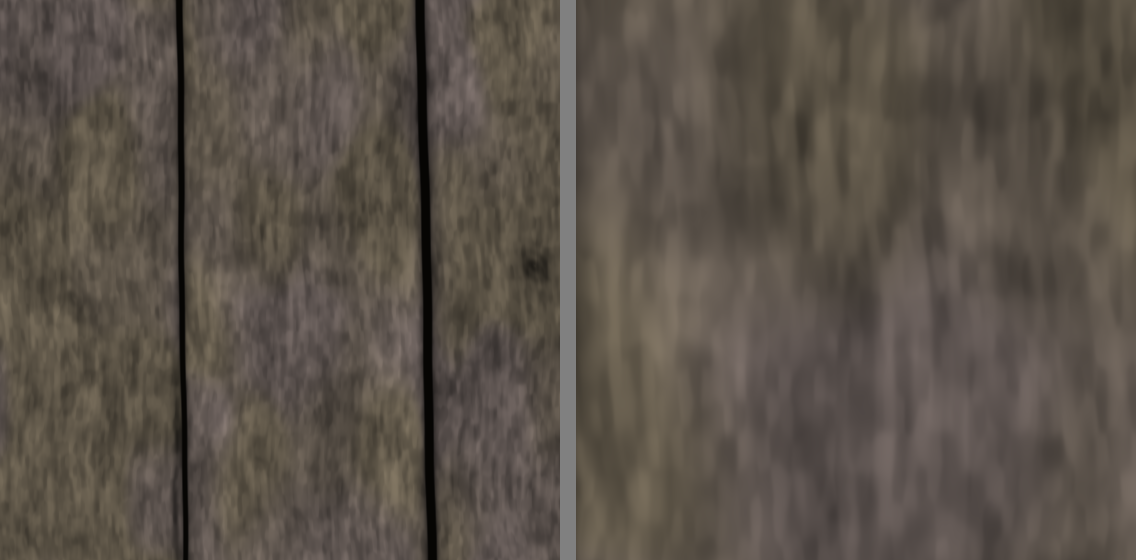
Left, the full canvas; right, a detail of the centre.
Give the GLSL for this texture, as a Shadertoy shader.

```glsl
// Three weathered brown-grey wooden planks with dark, slightly slanted gaps, knots and worn patches.

const vec3 OLIVE_TINT = vec3(1.0, 0.91, 0.76);
const vec3 MAUVE_TINT = vec3(1.0, 0.90, 0.865);
const vec3 GAP_COLOR  = vec3(0.022, 0.018, 0.013);

float hash(vec2 cell) {
    vec3 h = fract(vec3(cell.xyx) * vec3(0.1031, 0.1030, 0.0973));
    h += dot(h, h.yzx + 33.33);
    return fract((h.x + h.y) * h.z);
}

// Smooth cellular noise: random cell tones blended by distance, in 0..1.
float cellNoise(vec2 p) {
    vec2 base = floor(p);
    float total = 0.0, weights = 0.0;
    for (int j = -1; j <= 1; j++)
    for (int i = -1; i <= 1; i++) {
        vec2 cell = base + vec2(i, j);
        vec2 jitter = vec2(hash(cell + 17.0), hash(cell + 59.0));
        vec2 d = cell + 0.2 + 0.6 * jitter - p;
        float w = exp(-5.0 * dot(d, d));
        total += w * hash(cell);
        weights += w;
    }
    return total / weights;
}

// Cellular noise centred on zero, stretched by a frequency per axis.
float layer(vec2 p, vec2 frequency, float seed) {
    return cellNoise(p * frequency + seed) - 0.5;
}

// Soft elliptical spot, 1 at its centre.
float spot(vec2 p, vec2 centre, vec2 radius) {
    vec2 d = (p - centre) / radius;
    return exp(-dot(d, d));
}

// Signed horizontal distance to a slanted gap with a gentle wobble.
float gapOffset(vec2 p, float bottom, float top) {
    float wobble = 0.0012 * sin(p.y * 9.0 + bottom * 20.0) + 0.0005 * sin(p.y * 31.0);
    return p.x - mix(bottom, top, p.y) - wobble;
}

// Opening of a gap, with a smooth edge.
float gapMask(float offset, float halfWidth) {
    return 1.0 - smoothstep(halfWidth - 0.002, halfWidth + 0.002, abs(offset));
}

// Darkening that fades away from a gap.
float gapShade(float offset, float halfWidth, float reach) {
    return exp(-max(abs(offset) - halfWidth, 0.0) / reach);
}

// Tilted dark knot with faint growth rings.
float knot(vec2 p, vec2 centre, vec2 radius) {
    vec2 d = p - centre;
    d.x += 0.35 * d.y;
    float r = length(d / radius);
    return exp(-r * r) * (0.85 + 0.15 * sin(r * 11.0));
}

// Fibres, flecks and blotches of one plank.
float woodGrain(vec2 p) {
    p.x += 0.003 * sin(p.y * 13.0) + 0.0015 * sin(p.y * 29.0 + p.x * 18.0);
    return 0.060 * layer(p, vec2(8.0, 4.5), 3.0)
         + 0.085 * layer(p, vec2(24.0, 16.0), 11.0)
         + 0.085 * layer(p, vec2(62.0, 38.0), 23.0)
         + 0.090 * layer(p, vec2(95.0, 13.0), 37.0)
         + 0.075 * layer(p, vec2(150.0, 48.0), 51.0);
}

void mainImage(out vec4 fragColor, in vec2 fragCoord) {
    vec2 p = fragCoord / iResolution.xy;

    // Gaps and plank index
    float leftGap = gapOffset(p, 0.331, 0.320);
    float rightGap = gapOffset(p, 0.772, 0.751);
    float leftHalf = mix(0.0042, 0.0056, p.y);
    float rightHalf = 0.0078;
    float plank = step(0.0, leftGap) + step(0.0, rightGap);
    vec2 plankP = p + vec2(plank * 3.7, plank * 5.3);

    // Base tone and grain
    float tone = 0.357 + woodGrain(plankP) + 0.008 * sin(plank * 1.571);

    // Pale wear, broken up by blotches
    float breakup = 0.5 + 1.6 * layer(plankP, vec2(34.0, 24.0), 71.0);
    float wear = spot(p, vec2(0.39, 0.46), vec2(0.045, 0.14))
               + spot(p, vec2(0.40, 0.25), vec2(0.025, 0.05))
               + spot(p, vec2(0.69, 0.39), vec2(0.06, 0.09))
               + spot(p, vec2(0.52, 0.45), vec2(0.10, 0.03))
               + spot(p, vec2(0.17, 0.33), vec2(0.018, 0.09))
               + 0.7 * spot(p, vec2(0.88, 0.89), vec2(0.07, 0.06));
    tone += 0.065 * wear * clamp(breakup, 0.0, 1.0);
    tone += 0.035 * spot(p, vec2(0.738, 0.35), vec2(0.018, 0.32));

    // Dark stains and knots
    tone -= 0.040 * spot(p, vec2(0.58, 0.62), vec2(0.10, 0.16));
    tone -= 0.035 * spot(p, vec2(0.11, 0.80), vec2(0.025, 0.10));
    tone -= 0.035 * spot(p, vec2(0.83, 0.20), vec2(0.05, 0.12));
    tone -= 0.110 * knot(p, vec2(0.133, 0.465), vec2(0.032, 0.055));
    tone -= 0.170 * knot(p, vec2(0.955, 0.525), vec2(0.030, 0.038));

    // Hairline split beside the left gap
    float splitX = leftGap + 0.016 + 0.003 * sin(p.y * 17.0);
    tone -= 0.110 * exp(-pow(splitX / 0.006, 2.0)) * (1.0 - smoothstep(0.28, 0.42, p.y));

    // Mauve-grey weathering over olive brown
    float mauve = 0.40 + 1.5 * layer(plankP, vec2(9.0, 5.0), 83.0) + 0.25 * wear;
    mauve += 0.5 * gapShade(rightGap, rightHalf, 0.035) - 0.12 * mod(plank, 2.0);
    vec3 color = tone * mix(OLIVE_TINT, MAUVE_TINT, smoothstep(0.1, 0.9, mauve));

    // Shaded plank edges, then the open gaps
    color *= 1.0 - 0.45 * gapShade(leftGap, leftHalf, 0.006);
    color *= 1.0 - 0.55 * gapShade(rightGap, rightHalf, 0.007);
    float opening = max(gapMask(leftGap, leftHalf), gapMask(rightGap, rightHalf));
    fragColor = vec4(mix(color, GAP_COLOR, opening), 1.0);
}
```
